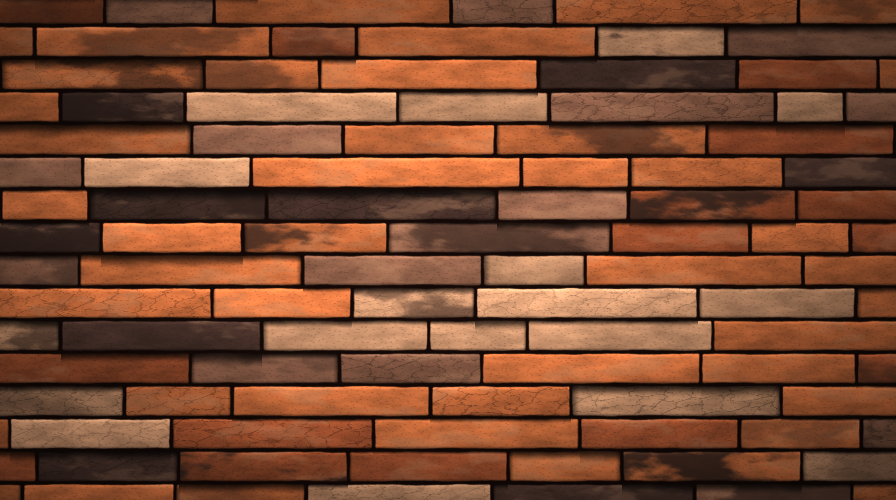
Write a WebGL 2 fragment shader that draws this texture.

```glsl
#version 300 es
precision highp float;
// A wall of long, thin stacked bricks in uneven lengths and depths.
// Each course is split at jittered joints; every brick gets its own tint,
// scorch marks and chips, and deeper bricks shade the ones beside them.
uniform vec2 u_resolution;
out vec4 outColor;

const float COURSES = 15.3;       // courses over the canvas height
const float FIRST_COURSE = 0.47;  // hidden part of the lowest course
const float PITCH = 5.1;          // mean brick length, in course heights

const vec3 ORANGE   = vec3(0.80, 0.43, 0.24);
const vec3 TAN      = vec3(0.80, 0.58, 0.43);
const vec3 BROWN    = vec3(0.62, 0.31, 0.18);
const vec3 CLAY     = vec3(0.57, 0.38, 0.29);
const vec3 CHARCOAL = vec3(0.19, 0.13, 0.11);
const vec3 GAP      = vec3(0.07, 0.03, 0.02);

float hash(vec2 p, float seed) {
  vec3 q = fract(vec3(p.xyx + seed * 7.31) * vec3(0.1031, 0.1030, 0.0973));
  q += dot(q, q.yzx + 33.33);
  return fract((q.x + q.y) * q.z);
}

// Rotated, folded sine layers, roughly -1 to 1.
float layeredSines(vec2 p) {
  float sum = 0.0, amp = 0.55;
  for (int i = 0; i < 5; i++) {
    sum += amp * sin(p.x + 1.4 * sin(p.y));
    p = mat2(1.5, 1.2, -1.2, 1.5) * p + 1.7;
    amp *= 0.6;
  }
  return sum;
}

// Cellular noise: nearest distance in x, gap to the second nearest in y.
vec2 cellular(vec2 p, float seed) {
  vec2 cell = floor(p);
  float near = 9.0, next = 9.0;
  for (int j = -1; j <= 1; j++)
    for (int i = -1; i <= 1; i++) {
      vec2 c = cell + vec2(i, j);
      float d = length(c + vec2(hash(c, seed), hash(c, seed + 1.0)) - p);
      next = min(next, max(near, d));
      near = min(near, d);
    }
  return vec2(near, next - near);
}

float joint(float cell, float course) {
  return cell + 0.68 * (hash(vec2(cell, course), 3.0) - 0.5);
}

// Brick index, then distances to its left and right joints.
vec3 findBrick(float x, float course) {
  float s = x / PITCH + 3.0 + hash(vec2(course, 2.0), 5.0);
  float cell = floor(s);
  if (s < joint(cell, course)) cell -= 1.0;
  else if (s >= joint(cell + 1.0, course)) cell += 1.0;
  return vec3(cell, PITCH * (s - joint(cell, course)),
              PITCH * (joint(cell + 1.0, course) - s));
}

float depthOf(vec2 id) { return hash(id, 11.0); }

vec3 tintOf(vec2 id) {
  float pick = hash(id, 17.0);
  vec3 tint = pick < 0.42 ? ORANGE : pick < 0.66 ? BROWN : pick < 0.80 ? TAN
            : pick < 0.93 ? CLAY : CHARCOAL * 1.5;
  return tint * mix(0.86, 1.12, hash(id, 19.0));
}

// Darkness cast over a face at distance d from a neighbour.
float castShade(float d, float rise, float reach) {
  return 1.0 - smoothstep(0.0, 0.07 + reach * max(rise, 0.0), d);
}

// Stone face: grain, ridges, pale wear and scorch marks.
vec3 faceColor(vec2 id, vec2 p) {
  vec2 q = p + 13.0 * vec2(hash(id, 23.0), hash(id, 29.0));
  float grain = layeredSines(q * vec2(3.0, 8.0));
  float broad = layeredSines(q * vec2(0.8, 2.2) + 4.0);
  vec2 chips = cellular(q * vec2(1.3, 3.0) + 0.25 * grain, 31.0);
  float ridge = 1.0 - smoothstep(0.0, 0.12, chips.y);
  float pits = 1.0 - smoothstep(0.05, 0.25, cellular(q * vec2(5.0, 8.0), 37.0).x);
  vec3 color = tintOf(id) * (1.0 + 0.09 * grain + 0.08 * broad);
  color *= 1.0 - 0.13 * pits - 0.22 * ridge * smoothstep(0.4, 0.9, hash(id, 41.0));
  color = mix(color, TAN, 0.28 * smoothstep(0.2, 0.9, broad - 0.3 * grain));
  float scorch = smoothstep(0.58, 0.95, hash(id, 43.0));
  float stain = smoothstep(-0.25, 0.55, layeredSines(q * vec2(0.6, 1.3)) + 0.25 * grain);
  return mix(color, CHARCOAL, 0.88 * scorch * stain);
}

void main() {
  vec2 uv = gl_FragCoord.xy / u_resolution;
  vec2 p = gl_FragCoord.xy / u_resolution.y * COURSES + vec2(0.0, FIRST_COURSE);
  float aa = COURSES / u_resolution.y;
  float course = floor(p.y), up = fract(p.y);
  vec3 brick = findBrick(p.x, course);
  vec2 id = vec2(brick.x, course);
  float depth = depthOf(id);
  float above = depthOf(vec2(findBrick(p.x, course + 1.0).x, course + 1.0));

  // Uneven outline with softly rounded corners
  float wobble = 0.018 * layeredSines(p * vec2(2.3, 3.1) + id * 5.0);
  vec2 inset = min(vec2(brick.y, up), vec2(brick.z, 1.0 - up)) - 0.035 + wobble;
  vec2 corner = max(0.08 - inset, 0.0);
  float edge = min(max(0.08, min(inset.x, inset.y)), 9.0) - length(corner);
  vec3 color = faceColor(id, p);

  // Light from above, shadows from deeper neighbours
  float top = 1.0 - up + wobble;
  color *= 0.90 + 0.20 * up;
  color *= 1.0 + 0.28 * depth * (1.0 - smoothstep(0.06, 0.20, top));
  color *= 1.0 - 0.80 * castShade(top - 0.03, above - depth, 0.48);
  color *= 1.0 - 0.55 * castShade(brick.y, depthOf(id - vec2(1, 0)) - depth, 0.30);
  color *= 1.0 - 0.55 * castShade(brick.z, depthOf(id + vec2(1, 0)) - depth, 0.20);
  color *= 1.0 - 0.45 * (1.0 - smoothstep(0.02, 0.14, up));
  color = mix(GAP, color, smoothstep(-0.5 * aa, 0.5 * aa + 0.03, edge));

  // Darker towards the corners
  vec2 away = (uv - vec2(0.47, 0.52)) * vec2(1.5, 1.4);
  color *= mix(1.10, 0.52, smoothstep(0.15, 1.1, length(away)));
  outColor = vec4(clamp(color, 0.0, 1.0), 1.0);
}
```
